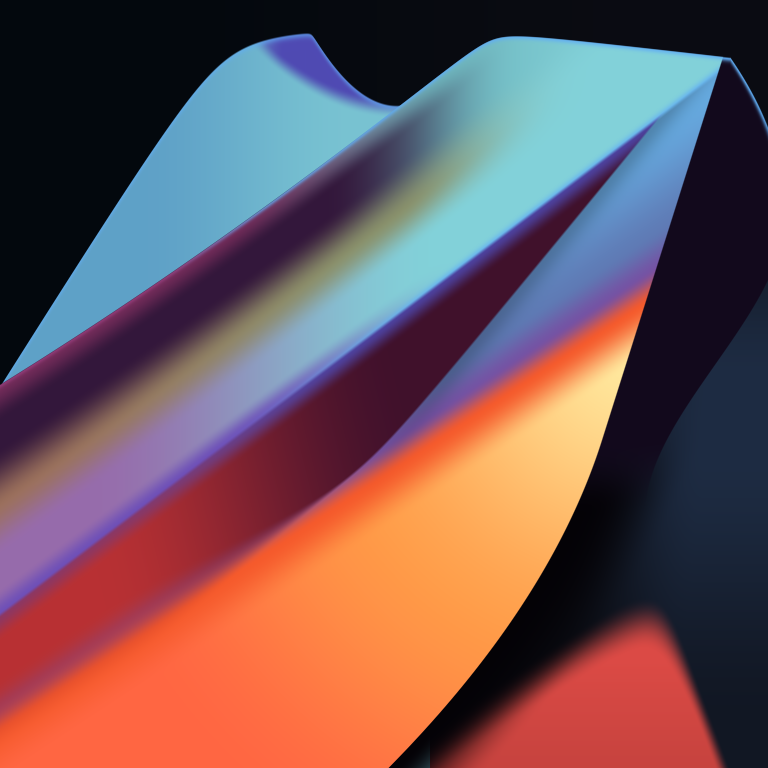
Write a WebGL 2 fragment shader that draws this background.

```glsl
#version 300 es
precision highp float;
// Folded glossy ribbon over a dark backdrop: a pale rear leaf, a banded front
// fold, a glowing warm panel and a dark curl. Each outline is a curve built from
// hinges and parabolas; each surface is a chain of soft colour ramps.

uniform vec2 u_resolution;
out vec4 outColor;

const vec3 INK = vec3(0.012, 0.03, 0.05);
const vec3 NAVY = vec3(0.115, 0.17, 0.26);
const vec3 CURL = vec3(0.07, 0.035, 0.11);
const vec3 PLUM = vec3(0.20, 0.09, 0.23);
const vec3 TAN = vec3(0.61, 0.44, 0.36);
const vec3 OLIVE = vec3(0.54, 0.57, 0.42);
const vec3 LILAC = vec3(0.59, 0.42, 0.67);
const vec3 AQUA = vec3(0.51, 0.82, 0.85);
const vec3 TEAL = vec3(0.42, 0.70, 0.73);
const vec3 SKY = vec3(0.37, 0.63, 0.78);
const vec3 VIOLET = vec3(0.31, 0.29, 0.70);
const vec3 RIM = vec3(0.38, 0.68, 0.96);
const vec3 WINE = vec3(0.25, 0.065, 0.17);
const vec3 CRIMSON = vec3(0.72, 0.19, 0.20);
const vec3 CORAL = vec3(1.0, 0.40, 0.26);
const vec3 ORANGE = vec3(1.0, 0.61, 0.28);
const vec3 CREAM = vec3(1.0, 0.93, 0.64);
const vec3 EMBER = vec3(0.86, 0.29, 0.27);
const float RIM_WIDTH = 0.0035;

// Smooth ramp that is 0 left of zero and rises with slope 1 to the right.
float hinge(float u, float w) { return 0.5 * (u + sqrt(u * u + w * w)); }

float softMax(float a, float b, float w) { return b + hinge(a - b, w); }

// Edge coverage, never sharper than one pixel.
float cover(float dist, float blur) {
  float b = max(blur, 0.8 / min(u_resolution.x, u_resolution.y));
  return smoothstep(-b, b, dist);
}

float glow(float dist, float width) { return exp(-dist * dist / (width * width)); }

// Outlines: height measured down from the top, or x for the curl.
float ridgeLine(float x) { return 0.501 - 0.62 * x - 0.154 * x * x; }
float foldLine(float x) { return 0.801 - 0.755 * x; }
float wedgeLine(float x) { return 0.931 - 0.66 * x - 0.56 * hinge(x - 0.482, 0.056); }
float innerCurl(float y) { float k = max(y - 0.573, 0.0); return 0.965 - 0.316 * y - 0.785 * k * k; }
float outerCurl(float y) {
  float k = min(y - 0.28, 0.0);
  return 1.022 - 0.182 * smoothstep(0.28, 0.67, y) - 1.69 * k * k;
}

vec3 backdrop(vec2 p) {
  vec3 c = mix(INK, vec3(0.04, 0.045, 0.07), smoothstep(0.1, 0.9, p.x));
  float lit = smoothstep(0.80, 0.98, p.x + 0.1 * p.y) * smoothstep(0.2, 0.5, p.y);
  c = mix(c, NAVY, lit * (1.0 - 0.65 * smoothstep(0.58, 0.95, p.y)));
  // Warm shape in the lower corner, blurred on its upper side.
  float upper = (p.y - 0.996 + 0.68 * (p.x - 0.534)) * 0.83;
  float side = (0.898 + 0.357 * (p.y - 0.872) - p.x) * 0.94;
  float body = -softMax(-upper, -side, 0.05);
  float blur = mix(0.027, 0.009, smoothstep(0.8, 0.92, p.x));
  return mix(c, EMBER * (1.0 - 0.7 * max(p.y - 0.86, 0.0)), cover(body, blur));
}

vec3 rearLeaf(vec2 p, float edge) {
  vec3 c = mix(SKY, vec3(0.47, 0.76, 0.82), smoothstep(0.18, 0.46, p.x));
  float u = (0.517 - p.x) / 0.176;
  float lip = 0.141 - 0.079 * u * u;
  c = mix(c, VIOLET, cover(lip - p.y, 0.013) * smoothstep(0.31, 0.37, p.x));
  return mix(c, RIM, 0.6 * glow(edge, RIM_WIDTH));
}

// Bands running along the front fold.
vec3 frontFold(vec2 p, float edge) {
  float t = (p.y - ridgeLine(p.x)) / (foldLine(p.x) - ridgeLine(p.x));
  float far = smoothstep(0.52, 0.78, p.x);
  vec3 shade = mix(PLUM, TEAL, smoothstep(0.42, 0.68, p.x));
  vec3 middle = mix(mix(TAN, OLIVE, smoothstep(0.0, 0.5, p.x)), AQUA, far);
  vec3 pale = mix(LILAC, AQUA, smoothstep(0.1, 0.58, p.x));
  vec3 start = mix(vec3(0.45, 0.17, 0.35), TEAL, smoothstep(0.3, 0.6, p.x));
  vec3 c = mix(start, shade, smoothstep(0.0, 0.16, t));
  c = mix(c, middle, smoothstep(0.27, 0.54, t));
  c = mix(c, pale, smoothstep(0.50, 0.74, t));
  c = mix(c, AQUA, far * 0.8);
  c = mix(c, vec3(0.43, 0.31, 0.72), smoothstep(0.88, 1.0, t) * (1.0 - smoothstep(0.3, 0.6, p.x)));
  vec3 rim = mix(vec3(0.60, 0.25, 0.50), RIM, smoothstep(0.2, 0.36, p.x));
  c = mix(c, rim, 0.75 * glow(edge, RIM_WIDTH));
  return mix(c, RIM, 0.75 * glow(foldLine(p.x) - p.y, 0.007) * smoothstep(0.25, 0.6, p.x));
}

// Blue reflection turning into the warm glow.
vec3 warmPanel(vec2 p) {
  float s = p.y + 0.66 * p.x;
  float heat = length(p - vec2(0.82, 0.46));
  vec3 warm = mix(ORANGE, CORAL, smoothstep(0.36, 0.76, heat));
  warm = mix(CREAM, warm, smoothstep(-0.06, 0.44, heat));
  vec3 c = mix(vec3(0.40, 0.67, 0.88), vec3(0.37, 0.47, 0.70), smoothstep(0.72, 0.89, s));
  c = mix(c, vec3(0.46, 0.32, 0.64), smoothstep(0.865, 0.918, s));
  c = mix(c, vec3(0.96, 0.35, 0.17), smoothstep(0.91, 0.952, s));
  return mix(c, warm, smoothstep(0.945, 1.02, s));
}

vec3 wedge(vec2 p) {
  vec3 c = mix(CRIMSON, WINE, smoothstep(0.12, 0.60, p.x + 0.25 * (0.75 - p.y)));
  float below = p.y - foldLine(p.x);
  vec3 bevel = mix(vec3(0.52, 0.22, 0.42), VIOLET, smoothstep(0.1, 0.45, p.x));
  return mix(c, bevel, 0.85 * (1.0 - smoothstep(0.0, 0.034, below)));
}

void main() {
  vec2 p = gl_FragCoord.xy / u_resolution;
  p.y = 1.0 - p.y;
  vec3 color = backdrop(p);

  // Rear leaf: a rising shoulder and a hollow on its right.
  float v = (0.517 - p.x) / 0.111;
  float shoulder = 0.499 - 1.6 * p.x + 1.6 * hinge(p.x - 0.293, 0.061);
  float leaf = (p.y - softMax(shoulder, 0.138 - 0.095 * v * v, 0.006)) * 0.65;
  color = mix(color, rearLeaf(p, leaf), cover(leaf, 0.0) * step(p.x, 0.56));

  // Curl and the shadow that trails beneath it.
  float inner = p.x - innerCurl(p.y);
  float outer = outerCurl(p.y) - p.x;
  float crown = 0.039 + 0.115 * (p.x - 0.638);
  float top = (p.y - softMax(ridgeLine(p.x), crown, 0.025)) * 0.82;
  float shadow = (1.0 - smoothstep(0.01, 0.13, inner)) * smoothstep(0.54, 0.66, p.y);
  color = mix(color, vec3(0.015, 0.008, 0.025), shadow);
  float curl = min(outer, top) * 0.9;
  float curlMask = cover(curl, 0.0) * (1.0 - smoothstep(0.57, 0.67, p.y));
  vec3 curlColor = mix(CURL, RIM, glow(curl, RIM_WIDTH) * (1.0 - smoothstep(0.12, 0.3, p.y)));
  color = mix(color, curlColor, curlMask);

  // Front sheet: panel, then wedge, then upper fold.
  float toWedge = wedgeLine(p.x) - p.y;
  float blur = mix(0.032, 0.002, smoothstep(0.15, 0.46, p.x));
  vec3 sheet = warmPanel(p);
  sheet *= 1.0 - 0.22 * glow(toWedge, 0.03) * smoothstep(0.45, 0.6, p.x);
  sheet = mix(sheet, wedge(p), cover(toWedge * 0.7, blur));
  sheet = mix(sheet, frontFold(p, top), cover((foldLine(p.x) - p.y) * 0.8, 0.003));
  float sheetMask = cover(top, 0.0) * cover(-inner * 0.93, 0.0);
  color = mix(color, sheet, sheetMask);

  outColor = vec4(color, 1.0);
}
```
